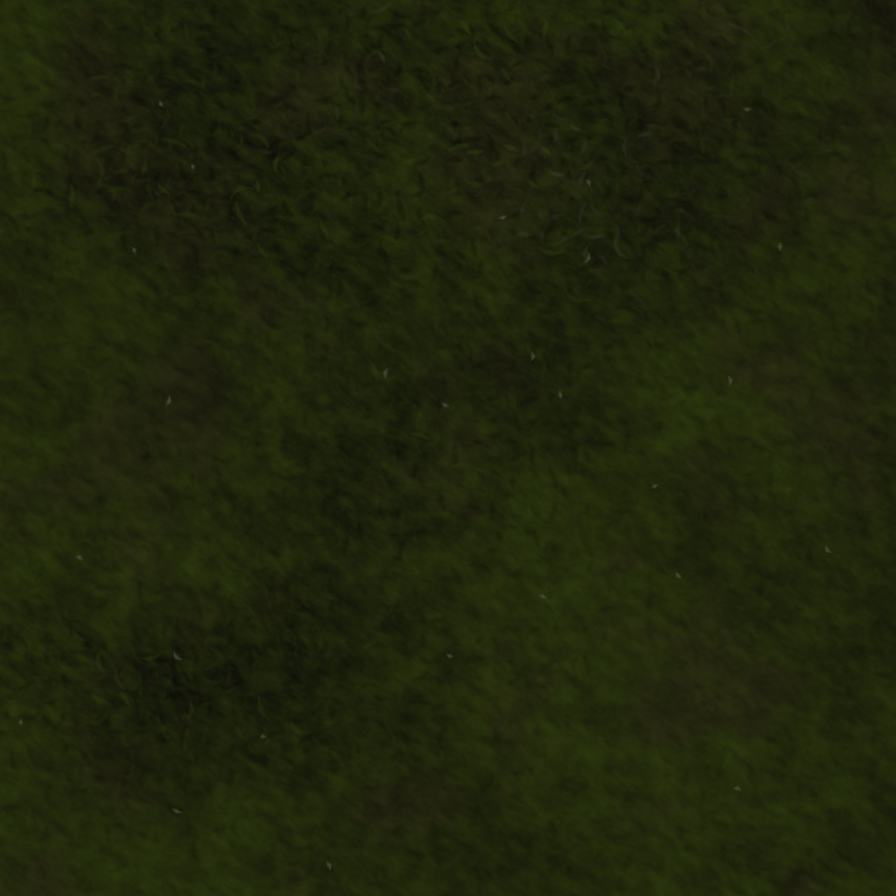
This texture is drawn by a WebGL 2 fragment shader. Its source:

```glsl
#version 300 es
precision highp float;
// Dim mossy ground with dark scrubby patches, small leaves, pale twigs and bare earth.

uniform vec2 u_resolution;
out vec4 fragColor;

const vec3 SHADE = vec3(0.068, 0.076, 0.036);
const vec3 MOSS  = vec3(0.172, 0.215, 0.050);
const vec3 EARTH = vec3(0.150, 0.135, 0.072);
const vec3 LEAF  = vec3(0.165, 0.225, 0.055);
const vec3 TWIG  = vec3(0.235, 0.225, 0.185);

// Integer hash: three values in 0..1 per cell and seed
vec3 hash3(vec2 cell, float seed) {
    uvec3 v = uvec3(ivec3(vec3(cell, seed)) + 4096);
    v = v * 1664525u + 1013904223u;
    v.x += v.y * v.z; v.y += v.z * v.x; v.z += v.x * v.y;
    v ^= v >> 16u;
    v.x += v.y * v.z; v.y += v.z * v.x; v.z += v.x * v.y;
    return vec3(v >> 8u) / 16777216.0;
}

float noise(vec2 p, float seed) {
    vec2 cell = floor(p), f = fract(p);
    f = f * f * (3.0 - 2.0 * f);
    float bottom = mix(hash3(cell, seed).x, hash3(cell + vec2(1, 0), seed).x, f.x);
    float top = mix(hash3(cell + vec2(0, 1), seed).x, hash3(cell + vec2(1, 1), seed).x, f.x);
    return mix(bottom, top, f.y);
}

// Layered noise, centred on zero
float fbm(vec2 p, float seed) {
    float sum = 0.0, weight = 0.5;
    for (int i = 0; i < 4; i++) {
        sum += weight * (noise(p, seed + float(i)) - 0.5);
        p = mat2(0.8, 0.6, -0.6, 0.8) * p * 2.03;
        weight *= 0.55;
    }
    return sum;
}

mat2 rotation(float angle) {
    float c = cos(angle), s = sin(angle);
    return mat2(c, s, -s, c);
}

float patchMask(vec2 p, vec2 centre, vec2 radius) {
    vec2 d = (p - centre) / radius;
    return exp(-dot(d, d));
}

// Scattered curved, tapered strokes: x = coverage, y = random tone
vec2 strokes(vec2 p, float freq, float density, float width, float soft, float seed) {
    vec2 q = p * freq, cell = floor(q), result = vec2(0.0);
    for (int y = -1; y <= 1; y++)
    for (int x = -1; x <= 1; x++) {
        vec2 id = cell + vec2(x, y);
        vec3 place = hash3(id, seed), form = hash3(id, seed + 50.0);
        vec2 d = rotation(0.65 + (form.x - 0.5) * 2.6) * (q - id - 0.2 - 0.6 * place.xy);
        float halfLength = mix(0.2, 0.55, form.y);
        d.y += (form.z - 0.5) * 1.6 * d.x * d.x;
        float along = clamp(d.x, -halfLength, halfLength);
        float taper = width * (1.0 - 0.7 * abs(along) / halfLength);
        float dist = length(d - vec2(along, 0.0)) - taper;
        float edge = soft * freq;
        float cover = (1.0 - smoothstep(-edge, edge, dist)) * step(place.z, density);
        if (cover > result.x) result = vec2(cover, fract(form.x * 7.0 + form.y));
    }
    return result;
}

void main() {
    float size = min(u_resolution.x, u_resolution.y);
    vec2 p = gl_FragCoord.xy / size;
    float soft = max(0.0019, 1.0 / size);

    // Broad layout: scrub along the top and in a band to the lower left
    vec2 warped = p + 0.16 * vec2(fbm(p * 6.0, 1.0), fbm(p * 6.0, 11.0));
    float thicket = patchMask(warped, vec2(0.58, 0.90), vec2(0.32, 0.24));
    float scrub = thicket
        + 0.85 * patchMask(warped, vec2(0.20, 0.82), vec2(0.20, 0.11))
        + 0.60 * patchMask(warped, vec2(0.47, 0.45), vec2(0.16, 0.15))
        + 0.80 * patchMask(warped, vec2(0.19, 0.24), vec2(0.24, 0.12));
    scrub = clamp(scrub, 0.0, 1.0);

    // Moss tone: soft drifts plus a slanted fine grain
    vec2 slanted = rotation(0.6) * p;
    float drift = fbm(p * 5.0, 20.0);
    float clumps = fbm(p * 24.0, 30.0);
    float grain = fbm(slanted * vec2(58.0, 100.0), 40.0);
    float tone = 0.61 + 0.55 * drift + 0.40 * clumps - 0.30 * scrub;
    tone += grain * mix(0.65, 0.95, scrub);
    vec3 color = mix(SHADE, MOSS, clamp(tone, 0.0, 1.1));

    // Bare earth showing through
    float bare = smoothstep(0.04, 0.26, fbm(p * 9.0, 60.0) + 0.10 * scrub);
    color = mix(color, EARTH * (0.55 + 0.7 * tone), 0.55 * bare);

    // Shadow gaps, then leaves of two sizes
    vec2 gaps = strokes(p, 48.0, 0.55, 0.17, soft * 1.6, 70.0);
    color *= 1.0 - gaps.x * mix(0.10, 0.28, scrub);
    vec2 blades = strokes(p, 72.0, 0.60, 0.14, soft, 80.0);
    color = mix(color, LEAF * mix(0.65, 1.0, blades.y), blades.x * mix(0.14, 0.34, scrub));
    vec2 leaves = strokes(p, 40.0, 0.35, 0.12, soft, 90.0);
    color = mix(color, LEAF * mix(0.65, 1.15, leaves.y), leaves.x * mix(0.06, 0.50, scrub));

    // Greyish twigs in the thicket and a few pale flecks anywhere
    float litter = thicket * smoothstep(-0.06, 0.16, fbm(p * 8.0, 100.0));
    vec2 twigs = strokes(p, 44.0, 0.45, 0.11, soft, 110.0);
    color = mix(color, TWIG * mix(0.6, 1.0, twigs.y), twigs.x * litter * 0.7);
    vec2 flecks = strokes(p, 110.0, 0.002, 0.24, soft, 120.0);
    color = mix(color, TWIG * 1.4, flecks.x * 0.7);

    fragColor = vec4(color, 1.0);
}
```
